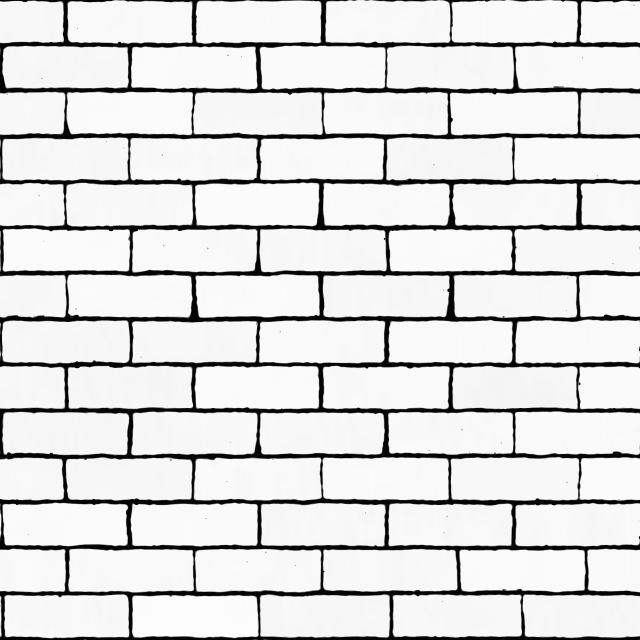
Reproduce this texture procedurally as a WebGL 2 fragment shader.

```glsl
#version 300 es
precision highp float;

uniform vec2 u_resolution;
out vec4 fragColor;

const float ROWS = 14.0;
const float BRICK_WIDTH = 0.2;
const vec2 WALL_ORIGIN = vec2(0.0035, 0.0015);
const vec3 PAINT = vec3(0.988);
const vec3 MORTAR = vec3(0.015);

float hash(vec2 p) {
    return fract(sin(dot(p, vec2(127.1, 311.7))) * 43758.5453);
}

float noise(vec2 p) {
    vec2 cell = floor(p);
    vec2 f = fract(p);
    f = f * f * (3.0 - 2.0 * f);
    return mix(mix(hash(cell), hash(cell + vec2(1, 0)), f.x),
               mix(hash(cell + vec2(0, 1)), hash(cell + vec2(1, 1)), f.x), f.y);
}

float smoothMin(float a, float b, float radius) {
    float h = max(radius - abs(a - b), 0.0) / radius;
    return min(a, b) - h * h * radius * 0.25;
}

// Distance to the long horizontal joint nearest to p
float bedJoint(vec2 p) {
    float y = p.y * ROWS;
    float line = floor(y + 0.5);
    float halfWidth = 0.0028 + 0.0009 * noise(vec2(p.x * 22.0, line * 7.3));
    return abs(y - line) / ROWS - halfWidth;
}

// Distance to the short upright joint, with its own width, lean and flare
float headJoint(float column, float row, float height) {
    float joint = floor(column + 0.5);
    vec2 id = vec2(joint, row);
    float shift = (hash(id + 3.7) - 0.5) * 0.004;
    float lean = (hash(id + 8.1) - 0.5) * 0.003 * (height - 0.5);
    float halfWidth = mix(0.0014, 0.0038, hash(id + 15.3));
    float taper = (hash(id + 21.9) - 0.5) * 0.0016 * (height - 0.5);
    float flare = step(0.82, hash(id + 31.4)) * 0.003 * smoothstep(0.45, 0.0, height);
    return abs((column - joint) * BRICK_WIDTH - shift - lean) - halfWidth - taper - flare;
}

// Sparse small pits, one at most per cell
float pits(vec2 p, float cells, float edge) {
    vec2 cell = floor(p * cells);
    vec2 center = 0.2 + 0.6 * vec2(hash(cell + 4.2), hash(cell + 9.6));
    float d = length(fract(p * cells) - center) / cells;
    float radius = mix(0.0005, 0.0014, hash(cell + 17.0));
    return step(0.965, hash(cell)) * (1.0 - smoothstep(radius - edge, radius + edge, d));
}

// Faint tone of each brick, with soft smudges and upright streaks
vec3 brickPaint(vec2 p, vec2 id) {
    float grime = noise(p * 24.0 + id) * 0.6 + noise(p * vec2(110.0, 35.0)) * 0.4;
    return PAINT - 0.016 * hash(id + 41.0) - 0.022 * grime * hash(id + 53.0);
}

void main() {
    vec2 uv = gl_FragCoord.xy / u_resolution;
    float edge = max(0.0013, 0.75 / min(u_resolution.x, u_resolution.y));

    // Hand-laid waviness
    vec2 wobble = vec2(noise(uv * 38.0), noise(uv * 38.0 + 61.0)) - 0.5;
    vec2 p = uv - WALL_ORIGIN + wobble * 0.003;

    // Running bond; the two lowest courses drift to the right
    float row = floor(p.y * ROWS);
    float height = fract(p.y * ROWS);
    float drift = 0.012 * smoothstep(0.5, 0.72, p.x) * (1.0 - step(2.0, row));
    float column = (p.x - drift) / BRICK_WIDTH - 0.5 * mod(row, 2.0);

    // Joints merge with rounded corners and ragged edges
    float d = smoothMin(bedJoint(p), headJoint(column, row, height), 0.005);
    d += (noise(uv * 150.0) - 0.5) * 0.0016;
    d -= 0.0025 * smoothstep(0.86, 1.0, noise(uv * 75.0 + 19.0));
    float mortar = 1.0 - smoothstep(-edge, edge, d);

    vec3 color = brickPaint(uv, vec2(floor(column), row));
    color *= 1.0 - 0.3 * pits(uv, 38.0, edge * 0.6);
    color = mix(color, MORTAR, mortar);
    fragColor = vec4(color, 1.0);
}
```
